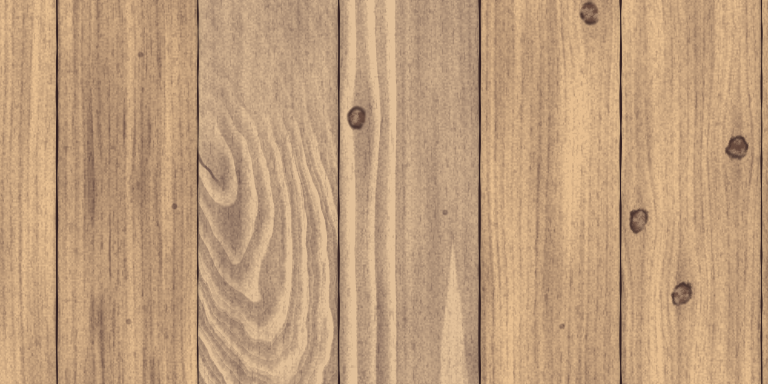
Write a WebGL 2 fragment shader that draws this texture.

```glsl
#version 300 es
precision highp float;
uniform vec2 u_resolution;
out vec4 fragColor;

#define PLANK_WIDTH 0.367
#define FIRST_SEAM 0.1484
#define SEAM_HALF 0.0019
#define ARCH_RINGS 9.5
#define STREAKS 19.0
#define FINE_LINES 46.0
#define SPECKLE 0.5
#define BROAD 1.15
#define KNOT_RADIUS 0.024

const vec3 LIGHT = vec3(0.87, 0.73, 0.57);
const vec3 BROWN = vec3(0.65, 0.53, 0.43);
const vec3 KNOT = vec3(0.36, 0.25, 0.21);
const vec3 GAP = vec3(0.20, 0.13, 0.13);

float hash(vec2 p) {
  return fract(sin(dot(p, vec2(12.9898, 78.233))) * 43758.5453);
}

float noise(vec2 p) {
  vec2 i = floor(p), f = fract(p);
  f = f * f * (3.0 - 2.0 * f);
  return mix(mix(hash(i), hash(i + vec2(1, 0)), f.x),
             mix(hash(i + vec2(0, 1)), hash(i + vec2(1, 1)), f.x), f.y);
}

float fbm(vec2 p) {
  float sum = 0.0, amp = 0.5;
  for (int i = 0; i < 4; i++) {
    sum += amp * noise(p);
    p = p * 2.03 + 7.1;
    amp *= 0.5;
  }
  return sum;
}

// Pale ridge that brightens slowly and ends crisply
float ridge(float phase) {
  float s = fract(phase);
  return smoothstep(0.3, 0.85, s) * (1.0 - smoothstep(0.9, 1.0, s));
}

void main() {
  vec2 p = gl_FragCoord.xy / u_resolution.y;
  float pixel = 1.0 / u_resolution.y;

  // Planks with nearly straight edges
  float wobble = (noise(vec2(p.y * 9.0, 3.0)) - 0.5) * 0.002;
  float s = (p.x - FIRST_SEAM + wobble) / PLANK_WIDTH;
  float id = floor(s);
  vec2 q = vec2(fract(s) * PLANK_WIDTH, p.y);
  vec2 seed = vec2(id * 17.3 + 40.0, id * 5.7 + 20.0);
  float arched = step(abs(id - 1.0), 0.5);
  float streaked = step(abs(id - 2.0), 0.5);
  float weathered = arched + streaked;

  // Knots, which also push the grain aside
  float grainX = q.x + (fbm(q * vec2(4.0, 1.4) + seed) - 0.47) * 0.04;
  float knot = 0.0, rim = 0.0, halo = 0.0;
  int knots = id < 1.5 || id > 4.5 ? 0 : (id > 3.5 ? 3 : 1);
  for (int i = 0; i < knots; i++) {
    float n = float(i);
    vec2 c = fract(vec2(0.83, 0.15) + id * vec2(0.65, 0.272) + n * vec2(0.7, 0.19));
    vec2 d = q - c * vec2(PLANK_WIDTH, 1.0);
    float r = KNOT_RADIUS * (1.0 + 0.1 * n);
    float flow = exp(-dot(d * vec2(1.0, 0.45), d * vec2(1.0, 0.45)) / (r * r * 5.0));
    grainX -= d.x * 0.75 * flow;
    d.x -= d.y * 0.3 * step(3.5, id);
    float ragged = (fbm(q * 38.0 + seed) - 0.47) * r * (0.3 + 0.7 * step(3.5, id));
    float dist = length(d * vec2(1.0, 0.8)) + ragged;
    knot = max(knot, 1.0 - smoothstep(r * 0.75, r * 1.1, dist));
    rim = max(rim, 1.0 - smoothstep(0.0, r * 0.25 + pixel, abs(dist - r * 0.85)));
    halo = max(halo, flow);
  }

  // Broad tone and vertical stains of each plank
  float tone = mix(0.66, 0.55, weathered);
  tone += (fbm(q * vec2(17.0, 1.3) + seed) - 0.47) * BROAD;
  tone += (fbm(q * vec2(6.0, 4.0) + seed.yx) - 0.47) * BROAD * 0.7;
  float middle = (q.x - 0.18) / 0.12;
  float center = step(abs(id), 0.5) * exp(-middle * middle);
  tone -= 0.35 * center + 0.14 * streaked * smoothstep(0.18, 0.26, q.x);

  // Fine straight grain, broken into dashes
  float lines = noise(vec2(grainX * FINE_LINES * 2.6, q.y * 2.0) + seed);
  float wave = 0.5 + 0.5 * sin(6.2832 * grainX * FINE_LINES + 4.0 * noise(q * vec2(9.0, 1.0) + seed));
  float dash = smoothstep(0.35, 0.75, noise(vec2(grainX * FINE_LINES, q.y * 55.0) + seed));
  float straight = mix(1.0, 0.45, weathered);
  tone += straight * ((lines - 0.5) * 0.5 + 0.1 - 0.42 * pow(wave, 4.0) * (0.35 + 0.65 * dash));
  float dark = noise(vec2(grainX * 105.0, q.y * 6.0) + seed.yx);
  tone -= smoothstep(0.62, 0.9, dark) * (0.15 + 0.45 * center);

  // Nested arches that hang from one edge, with thinner lines between
  vec2 a = vec2((q.x - 0.05 - (0.57 - q.y) * 0.26) * 2.5, q.y - 0.57);
  float rings = length(a) + (fbm(q * vec2(8.0, 4.0) + seed) - 0.47) * 0.2;
  float archFade = 1.0 - 0.85 * smoothstep(0.5, 0.75, q.y);
  float patchy = 0.5 + noise(q * vec2(9.0, 6.0) + seed);
  float nested = (ridge(rings * ARCH_RINGS) - 0.36) * 0.85 * patchy;
  nested += (ridge(rings * ARCH_RINGS * 2.7) - 0.36) * 0.35 * smoothstep(0.25, 0.45, rings);
  tone += arched * archFade * nested;

  // Pale streaks on one side, and a tapering flame near the foot
  float side = 1.0 - smoothstep(0.16, 0.2, q.x);
  tone += streaked * side * (ridge(grainX * STREAKS) * 0.85 - 0.25);
  float flame = 0.038 * (0.38 - q.y) / 0.38 - abs(grainX - 0.295);
  tone += streaked * 0.6 * smoothstep(-0.003, 0.005, flame);

  // Pores, short fibres and rare dark flecks
  tone += (noise(p * vec2(250.0, 230.0)) - 0.5) * SPECKLE;
  float fibre = noise(p * vec2(210.0, 65.0) + 9.0);
  tone -= 0.35 * smoothstep(0.7, 0.95, fibre);
  vec2 cell = floor(p / 0.1);
  vec2 spot = fract(p / 0.1) - 0.3 - 0.4 * vec2(hash(cell), hash(cell + 31.0));
  float fleck = step(0.98, hash(cell + 77.0)) * (1.0 - smoothstep(0.04, 0.1, length(spot)));
  tone -= 0.9 * fleck + 0.25 * halo;

  // Short crack where the arches begin
  float crack = abs(q.y - 0.6 + q.x * 1.3 + 0.012 * noise(q * 40.0)) / 1.64;
  float crackEnd = 1.0 - smoothstep(0.03, 0.07, q.x);
  tone -= arched * crackEnd * 1.3 * (1.0 - smoothstep(0.001, 0.004 + pixel, crack));

  // Colour: wood, then knots, then the gaps between planks
  vec3 color = mix(BROWN, LIGHT, clamp(tone, -0.85, 1.12));
  color *= mix(vec3(1.01, 0.995, 0.97), vec3(0.99, 1.0, 1.02), weathered);
  vec3 heart = mix(KNOT, BROWN, smoothstep(0.3, 0.75, fbm(q * 75.0 + seed)));
  color = mix(color, heart, knot * 0.85);
  color = mix(color, GAP, rim * 0.65 * smoothstep(0.25, 0.7, noise(q * 50.0 + seed)));
  float gap = abs(s - floor(s + 0.5)) * PLANK_WIDTH;
  float seam = floor(s + 0.5);
  float halfWidth = SEAM_HALF * (0.4 + 0.6 * hash(vec2(seam, 4.0)) + 0.9 * noise(vec2(p.y * 24.0, seam)));
  color *= 1.0 - 0.2 * exp(-gap / 0.005);
  color = mix(GAP, color, smoothstep(halfWidth - pixel * 0.6, halfWidth + pixel * 0.6, gap));
  fragColor = vec4(color, 1.0);
}
```
